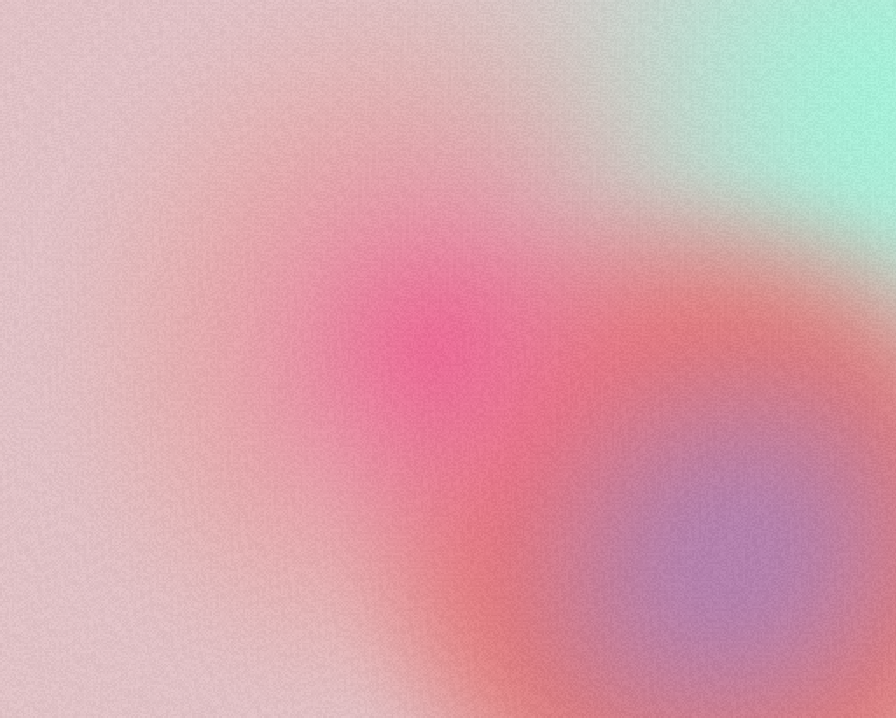
Give the GLSL for this background, as a Shadertoy shader.

```glsl
const vec3 BLUSH  = vec3(0.88, 0.76, 0.775);
const vec3 MINT   = vec3(0.65, 0.94, 0.85);
const vec3 PEACH  = vec3(0.89, 0.72, 0.70);
const vec3 CORAL  = vec3(0.88, 0.485, 0.475);
const vec3 PINK   = vec3(0.92, 0.43, 0.59);
const vec3 VIOLET = vec3(0.71, 0.505, 0.675);

float hash(vec2 p) {
    return fract(sin(dot(p, vec2(127.1, 311.7))) * 43758.5453);
}

// Disc that fades from 1 at the inner radius to 0 at the outer one
float softDisc(vec2 p, vec2 center, float inner, float outer) {
    return 1.0 - smoothstep(inner, outer, length(p - center));
}

// Glow whose peak sharpens as the power falls
float glow(vec2 p, vec2 center, float radius, float power) {
    return exp(-pow(length(p - center) / radius, power));
}

// Shrinks space along the rising diagonal, widening shapes that way
vec2 stretchDiagonal(vec2 p, vec2 center, float amount) {
    vec2 axis = normalize(vec2(1.0));
    vec2 q = p - center;
    return center + q - axis * dot(q, axis) * amount;
}

// Centered film grain on a grid with the given number of rows
float grain(vec2 p, float rows) {
    return hash(floor(p * rows)) - 0.5;
}

void mainImage(out vec4 fragColor, in vec2 fragCoord) {
    // Height runs 0 to 1; width is scaled to a 5:4 frame
    vec2 p = fragCoord / iResolution.xy * vec2(1.25, 1.0);

    vec2 mintCenter = vec2(1.26, 0.87);
    vec2 pinkCenter = vec2(0.611, 0.511);
    vec2 coralCenter = vec2(0.99, 0.235);
    vec2 violetCenter = vec2(1.02, 0.22);

    // Pale ground with a cool corner and a warm halo
    vec3 color = mix(BLUSH, PEACH, softDisc(p, pinkCenter, 0.28, 0.60));
    color = mix(color, MINT, glow(p, mintCenter, 0.43, 2.0));

    // Coral disc, pink glow, then the violet heart
    color = mix(color, CORAL, softDisc(p, coralCenter, 0.27, 0.56));
    color = mix(color, PINK, glow(p, pinkCenter, 0.24, 1.6));
    vec2 violetPoint = stretchDiagonal(p, violetCenter, 0.12);
    color = mix(color, VIOLET, softDisc(violetPoint, violetCenter, 0.03, 0.36));

    // Fine grain
    color += 0.05 * grain(p, 410.0);

    fragColor = vec4(clamp(color, 0.0, 1.0), 1.0);
}
```
